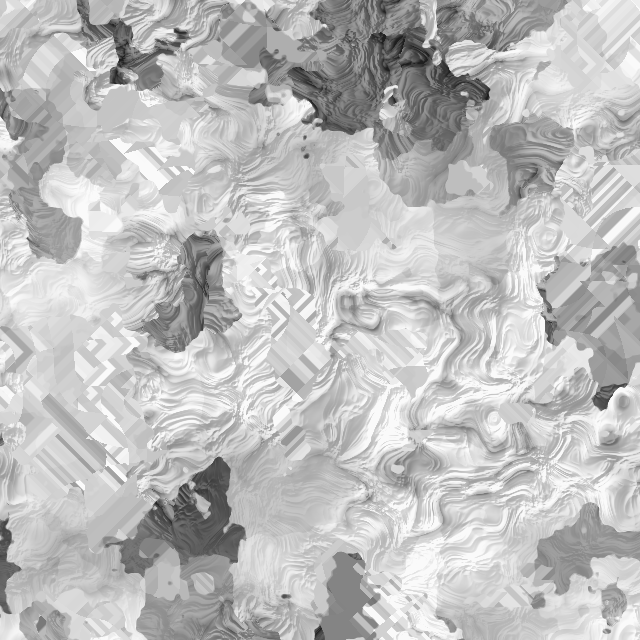
Write a three.js fragment shader that draws this texture.

```glsl
// Pale crumpled rock collage with darker jagged stones and diagonal streaked facets.
varying vec2 vUv;

float hash(vec2 p) {
  return fract(sin(dot(p, vec2(127.1, 311.7))) * 43758.5453);
}

float noise(vec2 p) {
  vec2 i = floor(p), f = fract(p);
  f = f * f * (3.0 - 2.0 * f);
  return mix(mix(hash(i), hash(i + vec2(1.0, 0.0)), f.x),
             mix(hash(i + vec2(0.0, 1.0)), hash(i + 1.0), f.x), f.y);
}

vec2 noise2(vec2 p) {
  return vec2(noise(p), noise(p + 37.4)) - 0.5;
}

mat2 rotate(float a) {
  return mat2(cos(a), sin(a), -sin(a), cos(a));
}

float fbm(vec2 p) {
  float sum = 0.0, amp = 0.5;
  for (int i = 0; i < 4; i++) {
    sum += amp * noise(p);
    p = rotate(0.6) * p * 2.03 + 11.3;
    amp *= 0.5;
  }
  return sum;
}

// Folded height field: creased noise on a warped domain
float relief(vec2 p) {
  p += 1.6 * noise2(p * 0.8) + 0.7 * noise2(p * 2.3 + 5.0);
  float sum = 0.0, amp = 0.5;
  for (int i = 0; i < 5; i++) {
    sum += amp * abs(2.0 * noise(p) - 1.0);
    p = rotate(0.9) * p * 2.0 + 7.7;
    amp *= 0.52;
  }
  return sum;
}

// 0 at the canvas centre, 1 at its border
float borderness(vec2 p) {
  vec2 d = abs(p - 0.5) * 2.0;
  return smoothstep(0.35, 1.0, max(d.x, d.y));
}

// x: grey of a cell, y: 1 for a dark stone
vec2 cellTone(vec2 id) {
  float dark = step(hash(id + 3.1), 0.07 + 0.3 * borderness((id + 0.5) / vec2(10.0, 8.5)));
  float pick = hash(id + 8.6);
  float pale = mix(0.78, 0.89, pick) + 0.07 * step(0.88, pick);
  return vec2(mix(pale, mix(0.4, 0.66, hash(id + 5.2)), dark), dark);
}

// Squares turned by 45 degrees, filled with straight or bent streaks
float facet(vec2 p) {
  vec2 q = rotate(0.7854) * p * 11.0 + 0.6 * floor(noise2(p * 7.0) * 5.0);
  vec2 tile = floor(q), f = fract(q);
  float kind = hash(tile + 2.7);
  float along = kind < 0.35 ? f.x : (kind < 0.65 ? f.y : max(f.x, f.y));
  float t = along * mix(5.0, 16.0, hash(tile + 4.4));
  float row = floor(t), seed = hash(tile) * 50.0;
  float streak = mix(hash(vec2(row, seed)), hash(vec2(row + 1.0, seed)),
                     smoothstep(0.75, 1.0, fract(t)));
  float strength = hash(tile + 9.3);
  return (streak - 0.5) * 0.45 * strength * strength + (hash(tile + 6.1) - 0.5) * 0.14;
}

void main() {
  vec2 p = vUv;

  // Jagged cells: nearest and second nearest site
  vec2 q = p * vec2(10.0, 8.5) + 1.0 * noise2(p * 14.0)
         + 0.4 * noise2(p * 45.0) + 0.12 * noise2(p * 130.0);
  vec2 base = floor(q), id = base, nextId = base;
  float near = 9.0, next = 9.0;
  for (int y = -1; y <= 1; y++) {
    for (int x = -1; x <= 1; x++) {
      vec2 c = base + vec2(float(x), float(y));
      vec2 d = c + 0.1 + 0.8 * vec2(hash(c), hash(c + 17.3)) - q;
      float dist = length(d) + 0.3 * (abs(d.x) + abs(d.y));
      if (dist < near) {
        next = near; nextId = id;
        near = dist; id = c;
      } else if (dist < next) {
        next = dist; nextId = c;
      }
    }
  }
  vec2 tone = mix(cellTone(nextId), cellTone(id), 0.5 + 0.5 * smoothstep(0.0, 0.05, next - near));

  // Side-lit folds, stretched along a random direction inside dark stones
  vec2 turned = rotate(hash(id) * 3.14) * (p - 0.5) * vec2(1.0, 0.65);
  vec2 r = mix(p * 11.0, turned * 15.0 + hash(id) * 20.0, step(0.5, tone.y));
  float height = relief(r);
  float slope = (relief(r + vec2(-0.016, 0.022)) - height) / 0.027;
  float lit = slope / (1.1 + abs(slope));
  float rough = mix(0.35, 1.25, smoothstep(0.25, 0.65, noise(p * 8.0 + 3.0)));
  float rock = tone.x + 0.17 * lit * rough + 0.42 * (fbm(p * 8.0 + 21.0) - 0.47);
  rock -= 0.2 * rough * (1.0 - smoothstep(0.08, 0.3, height));

  // Streaked facets fill the gaps, more often towards the border
  float gap = 0.6 * noise(p * 11.0 + 50.0) + 0.25 * noise(p * 34.0)
            + 0.08 * noise(p * 90.0) + 0.14 * borderness(p);
  float mask = smoothstep(0.635, 0.65, gap);
  float grey = mix(rock, mix(tone.x, 0.8, 0.45) + facet(p), mask);

  gl_FragColor = vec4(vec3(clamp(grey, 0.12, 0.98)), 1.0);
}
```
